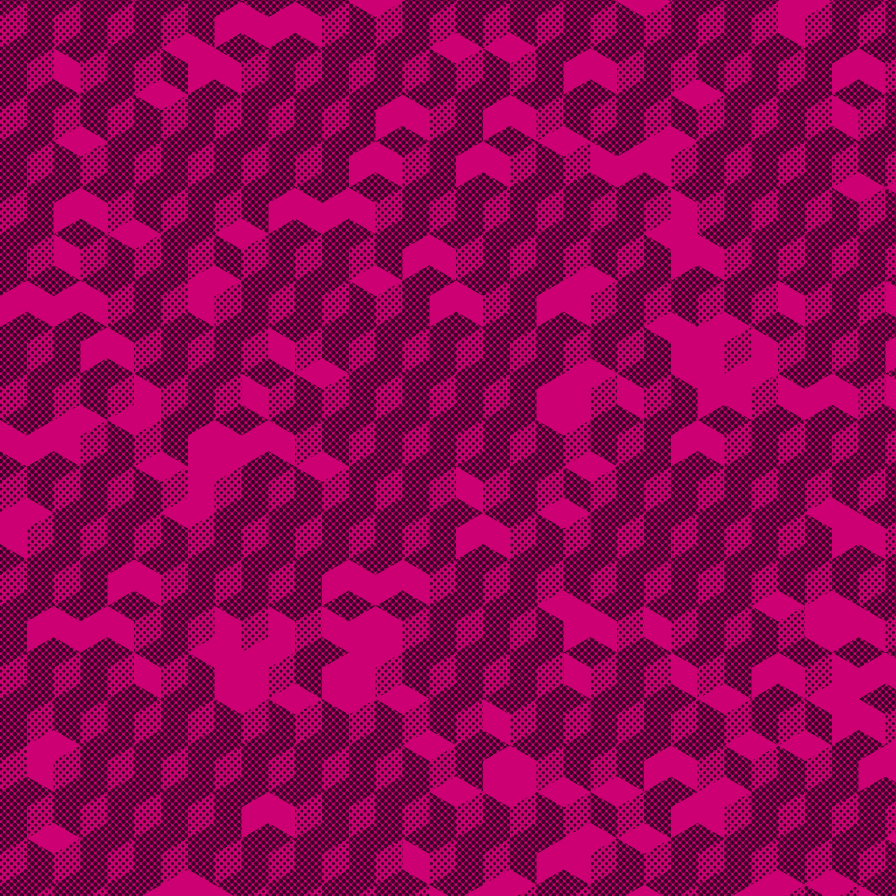
A WebGL 2 fragment shader for this pattern:

```glsl
#version 300 es
precision highp float;

uniform vec2 u_resolution;
out vec4 outColor;

float hash(vec2 cell, float seed) {
    return fract(sin(dot(cell, vec2(127.1, 311.7)) + seed * 74.7) * 43758.5);
}

// Offset from the centre of the nearest pointy-top hexagon of width 1
vec2 hexOffset(vec2 p) {
    vec2 period = vec2(1.0, sqrt(3.0));
    vec2 a = mod(p, period) - 0.5 * period;
    vec2 b = mod(p - 0.5 * period, period) - 0.5 * period;
    return dot(a, a) < dot(b, b) ? a : b;
}

// Dot radius on the cube face under uv; negative means a plain face
float faceRadius(vec2 uv) {
    vec2 p = uv / 0.0599 + vec2(0.0, 0.37);
    vec2 offset = hexOffset(p);
    vec2 cell = round((p - offset) * vec2(2.0, 2.0 / sqrt(3.0)));

    // Layered sines gather the plain faces into loose clusters
    float cluster = sin(cell.x * 0.31 + 1.4 * sin(cell.y * 0.43))
                  * sin(cell.y * 0.57 + 1.2 * sin(cell.x * 0.23) + 0.8);
    float density = 0.26 + 0.12 * cluster;
    float side = hash(cell, 1.0);

    bool isBottom = offset.y < -abs(offset.x) / sqrt(3.0);
    bool isLeft = !isBottom && offset.x < 0.0;
    bool isPlain = isBottom ? hash(cell, 2.0) < density * 0.8
                 : side < density * (isLeft ? 0.55 : 1.0);
    return isPlain ? -9.0 : isLeft ? 0.215 : 0.325;
}

// Distance to the nearest dot centre on a staggered square grid
float dotDistance(vec2 q) {
    vec2 shifted = q - 0.5;
    return min(length(q - round(q)), length(shifted - round(shifted)));
}

void main() {
    const vec3 magenta = vec3(0.80, 0.0, 0.45);
    const vec3 plum = vec3(0.24, 0.0, 0.155);

    vec2 uv = gl_FragCoord.xy / u_resolution.y;
    float pixel = 1.0 / u_resolution.y;
    float dotsPerUnit = 128.0;
    float dist = dotDistance(uv * dotsPerUnit - 0.125);

    // Average the dot coverage over four samples to smooth the face edges
    float ink = 0.0;
    for (int i = 0; i < 4; i++) {
        vec2 jitter = vec2(i % 2, i / 2) * 0.5 - 0.25;
        float radius = faceRadius(uv + jitter * pixel);
        ink += 0.25 * clamp(0.5 + (radius - dist) / (pixel * dotsPerUnit), 0.0, 1.0);
    }
    outColor = vec4(mix(magenta, plum, ink), 1.0);
}
```
